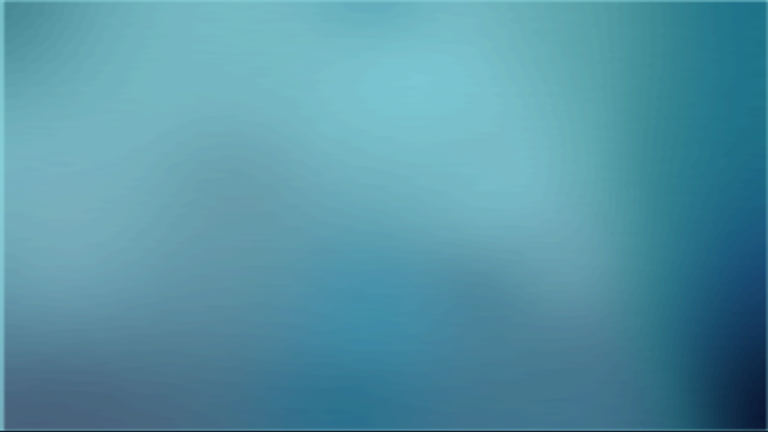
Give the GLSL for this background, as a WebGL 2 fragment shader.

```glsl
#version 300 es
precision highp float;
// Soft teal backdrop: a vertical colour ramp bent into a dome and layered with
// elliptical glows, a dark right side and a navy corner. Gradient noise bends
// the field; fine tonal steps and a thin pale rim finish it.

uniform vec2 u_resolution;
out vec4 fragColor;

vec2 hashGradient(vec2 cell) {
    float angle = 6.2832 * fract(sin(dot(cell, vec2(127.1, 311.7))) * 43758.5);
    return vec2(cos(angle), sin(angle));
}

float gradientNoise(vec2 p) {
    vec2 i = floor(p), f = fract(p);
    vec2 u = f * f * f * (f * (f * 6.0 - 15.0) + 10.0);
    float a = dot(hashGradient(i), f);
    float b = dot(hashGradient(i + vec2(1, 0)), f - vec2(1, 0));
    float c = dot(hashGradient(i + vec2(0, 1)), f - vec2(0, 1));
    float d = dot(hashGradient(i + vec2(1, 1)), f - vec2(1, 1));
    return mix(mix(a, b, u.x), mix(c, d, u.x), u.y);
}

// Elliptical Gaussian falloff, 1 at the centre
float glow(vec2 p, vec2 centre, vec2 radius) {
    vec2 d = (p - centre) / radius;
    return exp(-dot(d, d));
}

// Soft-edged tonal steps
vec3 softSteps(vec3 color, float count) {
    vec3 level = color * count;
    return (floor(level) + smoothstep(0.3, 0.7, fract(level))) / count;
}

void main() {
    vec2 uv = gl_FragCoord.xy / u_resolution;
    vec2 scale = vec2(u_resolution.x / u_resolution.y, 1.0);

    // Gentle bend of the colour field
    vec2 q = uv * scale * 3.0;
    vec2 p = uv + 0.015 * vec2(gradientNoise(q), gradientNoise(q + 17.0));

    // Slate at the bottom rising to pale cyan, lifted into a dome
    float lift = 0.13 * glow(p, vec2(0.30, 0.62), vec2(0.12, 0.26));
    vec3 color = mix(vec3(0.27, 0.42, 0.52), vec3(0.46, 0.73, 0.77),
                     smoothstep(-0.08, 0.72, p.y - lift));

    // Pale left haze, muted dome and slate lower left
    color = mix(color, vec3(0.49, 0.69, 0.75), 0.65 * glow(p, vec2(0.09, 0.50), vec2(0.11, 0.22)));
    color = mix(color, vec3(0.41, 0.60, 0.66), 0.50 * glow(p, vec2(0.30, 0.54), vec2(0.11, 0.19)));
    color = mix(color, vec3(0.28, 0.37, 0.47), 0.80 * glow(p, vec2(0.04, 0.0), vec2(0.20, 0.16)));

    // Lower right haze, shadow, and the blue pool
    color = mix(color, vec3(0.25, 0.47, 0.57), 0.75 * glow(p, vec2(0.72, 0.04), vec2(0.18, 0.20)));
    color = mix(color, vec3(0.42, 0.64, 0.70), 0.60 * glow(p, vec2(0.72, 0.43), vec2(0.07, 0.13)));
    color = mix(color, vec3(0.27, 0.50, 0.59), 0.60 * glow(p, vec2(0.62, 0.27), vec2(0.08, 0.13)));
    color = mix(color, vec3(0.23, 0.57, 0.68), 0.75 * glow(p, vec2(0.48, 0.25), vec2(0.11, 0.20)));
    color = mix(color, vec3(0.15, 0.44, 0.56), 0.80 * glow(p, vec2(0.45, 0.04), vec2(0.12, 0.13)));

    // Bright cyan areas and the small dark pocket at the top
    color = mix(color, vec3(0.48, 0.78, 0.83), 0.85 * glow(p, vec2(0.54, 0.80), vec2(0.11, 0.13)));
    color = mix(color, vec3(0.47, 0.74, 0.79), 0.75 * glow(p, vec2(0.66, 0.60), vec2(0.09, 0.13)));
    color = mix(color, vec3(0.36, 0.67, 0.73), 0.75 * glow(p, vec2(0.48, 1.00), vec2(0.08, 0.08)));

    // Teal shade in the top left corner and along the slanted right side
    color = mix(color, vec3(0.23, 0.49, 0.54), 0.85 * glow(p, vec2(-0.02, 1.04), vec2(0.15, 0.25)));
    color = mix(color, vec3(0.25, 0.56, 0.58), 0.85 * smoothstep(0.84 - 0.29 * p.y, 0.90, p.x));
    color = mix(color, vec3(0.12, 0.45, 0.54), smoothstep(0.76, 0.99, p.x));

    // Deep blue falling into the navy corner
    color = mix(color, vec3(0.10, 0.29, 0.49), 0.85 * glow(p, vec2(1.03, 0.32), vec2(0.12, 0.24)));
    color = mix(color, vec3(0.03, 0.06, 0.17), 0.97 * glow(p, vec2(1.03, 0.0), vec2(0.13, 0.29)));

    // Contour steps broken by faint horizontal streaks
    float streak = gradientNoise(uv * scale * vec2(14.0, 75.0));
    color = softSteps(color + 0.008 * streak, 64.0);

    // Pale rim, widest on the left, above a hairline dark base
    vec2 low = uv * scale;
    vec2 high = (1.0 - uv) * scale;
    float rim = 0.65 * (1.0 - smoothstep(0.004, 0.015, low.x))
              + 0.28 * (1.0 - smoothstep(0.001, 0.008, high.x))
              + 0.45 * (1.0 - smoothstep(0.001, 0.008, high.y))
              + 0.35 * (1.0 - smoothstep(0.003, 0.010, low.y));
    color = mix(color, vec3(0.56, 0.85, 0.88), min(rim, 0.8));
    color = mix(vec3(0.06, 0.12, 0.18), color, smoothstep(0.001, 0.005, uv.y));

    fragColor = vec4(color, 1.0);
}
```
